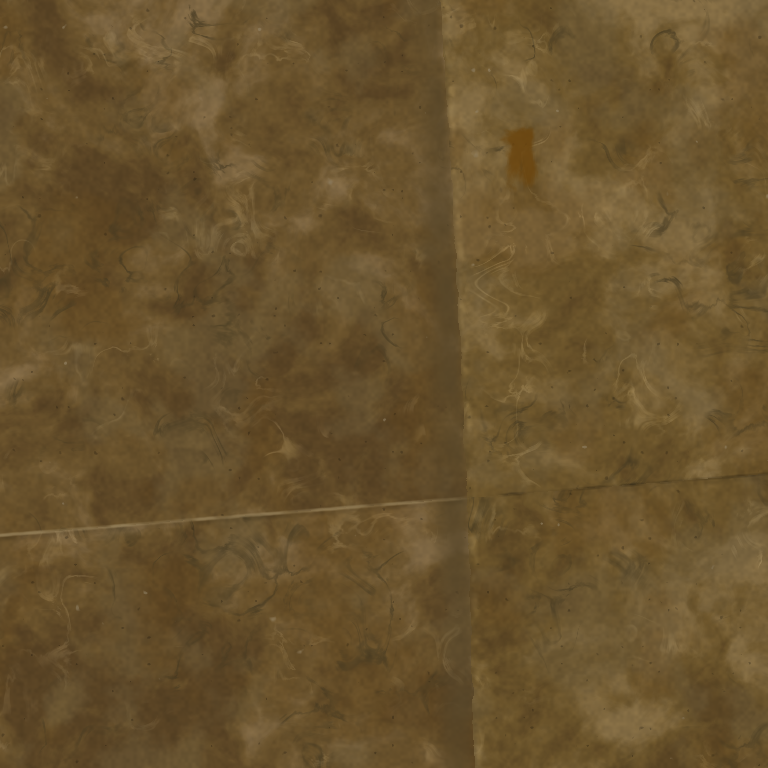
This texture is drawn by a Shadertoy shader. Its source:

```glsl
// Four worn brown stone slabs meeting at a slightly tilted cross of joints.
// Layered value noise gives the mottling, ridged noise short smudged veins, and
// distances to two joint curves give the pale grout and the shaded slab edge.

float hash(vec2 p) {
    vec3 q = fract(p.xyx * vec3(0.1031, 0.1030, 0.0973));
    q += dot(q, q.yzx + 33.33);
    return fract((q.x + q.y) * q.z);
}

float noise(vec2 p) {
    vec2 i = floor(p), f = fract(p);
    f = f * f * (3.0 - 2.0 * f);
    return mix(mix(hash(i), hash(i + vec2(1, 0)), f.x),
               mix(hash(i + vec2(0, 1)), hash(i + vec2(1, 1)), f.x), f.y);
}

float fbm(vec2 p) {
    float sum = 0.0, amp = 0.5;
    for (int i = 0; i < 6; i++) {
        sum += amp * noise(p);
        p = mat2(1.6, 1.2, -1.2, 1.6) * p + 17.3;
        amp *= 0.5;
    }
    return sum;
}

// Soft crooked strokes along the mid level of the noise
float veins(vec2 p, float width) {
    vec2 warp = vec2(noise(p * 1.3 + 4.0), noise(p * 1.3 + 31.0));
    float ridge = abs(fbm(p + warp * 1.6) - 0.49);
    return 1.0 - smoothstep(0.0, width, ridge);
}

// Small ragged chips, one candidate per grid cell
float chips(vec2 p, float density) {
    vec2 cell = floor(p);
    vec2 center = 0.35 + 0.3 * vec2(hash(cell + 7.0), hash(cell + 19.0));
    float radius = 0.08 + 0.2 * hash(cell + 41.0);
    float d = length(fract(p) - center) + 0.35 * (noise(p * 4.0) - 0.4);
    return step(1.0 - density, hash(cell)) * (1.0 - smoothstep(0.0, radius, d));
}

void mainImage(out vec4 fragColor, in vec2 fragCoord) {
    vec2 uv = fragCoord / iResolution.xy;
    float px = 1.0 / iResolution.y;

    // Signed distances to the upright and level joints
    float wobble = 0.003 * (fbm(uv * 60.0) - 0.5);
    float across = uv.x - (0.618 - 0.02 * uv.y - 0.025 * uv.y * uv.y) + 2.0 * wobble;
    float above = uv.y - (0.303 + 0.08 * uv.x) + 0.5 * wobble;
    vec2 slab = step(vec2(0.0), vec2(across, above));
    vec2 p = uv + slab * vec2(3.7, 5.3) + 2.0;

    // Mottling from dark umber through ochre to greyish tan
    vec2 warp = vec2(fbm(p * 6.0), fbm(p * 6.0 + 50.0));
    float cloud = fbm(p * 5.0 + warp * 1.5);
    float mottle = fbm(p * 15.0 + warp * 3.0);
    float flecks = fbm(p * 42.0 + warp * 5.0);
    float tone = 0.5 + 0.95 * (cloud - 0.49) + 0.85 * (mottle - 0.49) + 0.5 * (flecks - 0.49)
               + 0.22 * (uv.y - 0.5) + 0.12 * (slab.x - 0.4);
    vec3 color = mix(vec3(0.345, 0.260, 0.140), vec3(0.408, 0.317, 0.168),
                     smoothstep(0.16, 0.52, tone));
    color = mix(color, vec3(0.505, 0.412, 0.270), smoothstep(0.44, 0.92, tone));
    color *= mix(vec3(1.0), vec3(1.02, 1.03, 0.98), slab.x);

    // Grey and rusty patches
    float grey = smoothstep(0.5, 0.68, fbm(p * 13.0 + 80.0));
    float rust = smoothstep(0.52, 0.7, fbm(p * 9.0 + 120.0));
    color = mix(color, vec3(0.425, 0.355, 0.225), 0.45 * grey);
    color = mix(color, vec3(0.380, 0.275, 0.120), 0.4 * rust);

    // Dark and pale strokes, each broken up and confined to small areas
    float darkArea = smoothstep(0.5, 0.68, fbm(p * 12.0 + 200.0)) * noise(p * 48.0);
    float paleArea = smoothstep(0.5, 0.68, fbm(p * 13.0 + 260.0)) * noise(p * 52.0 + 9.0);
    color = mix(color, vec3(0.270, 0.225, 0.130), 0.75 * darkArea * veins(p * 17.0, 0.06));
    color += vec3(0.10, 0.095, 0.08) * paleArea * veins(p * 19.0 + 60.0, 0.06);

    // Sparse pits, pale chips and surface grain
    color *= 1.0 - 0.22 * chips(p * 85.0, 0.06);
    color = mix(color, vec3(0.56, 0.50, 0.39), 0.6 * chips(p * 55.0 + 9.0, 0.015));
    color *= 1.0 + 0.09 * (noise(p * 210.0) - 0.5) + 0.07 * (noise(p * 110.0) - 0.5);

    // Amber stain on the upper right slab
    vec2 stain = (uv - vec2(0.677, 0.798)) / vec2(0.024, 0.042);
    float stainMask = 1.0 - smoothstep(0.3, 1.0, length(stain) + 2.0 * (flecks - 0.49));
    color = mix(color, vec3(0.42, 0.265, 0.045), 0.75 * stainMask);

    // Upright joint: soft shade on its left, lightly rubbed edge on its right
    float shade = smoothstep(-0.06, -0.015, across) * (1.0 - smoothstep(-0.010, 0.008, across));
    color = mix(color, vec3(0.335, 0.270, 0.158), shade * (0.25 + 0.6 * noise(uv * 24.0)));
    float rub = 1.0 - smoothstep(0.0, 0.007 + px, abs(across - 0.006));
    color += vec3(0.06, 0.055, 0.04) * rub * smoothstep(0.4, 0.9, noise(uv * 85.0));

    // Level joint: thin pale grout on the left, a faint broken seam on the right
    float left = 1.0 - smoothstep(-0.02, 0.01, across);
    float grout = 1.0 - smoothstep(0.0004, 0.0022 + px, abs(above));
    float under = 1.0 - smoothstep(0.0, 0.005 + px, abs(above + 0.004));
    float worn = smoothstep(0.1, 0.8, noise(uv * vec2(45.0, 12.0)));
    color *= 1.0 - under * mix(0.06, 0.12, left) * (0.4 + 0.6 * worn);
    color = mix(color, vec3(0.58, 0.50, 0.35), grout * left * (0.4 + 0.5 * worn) * (1.0 - 0.4 * uv.x));
    color *= 1.0 - 0.22 * grout * (1.0 - left) * worn;

    fragColor = vec4(clamp(color, 0.0, 1.0), 1.0);
}
```
